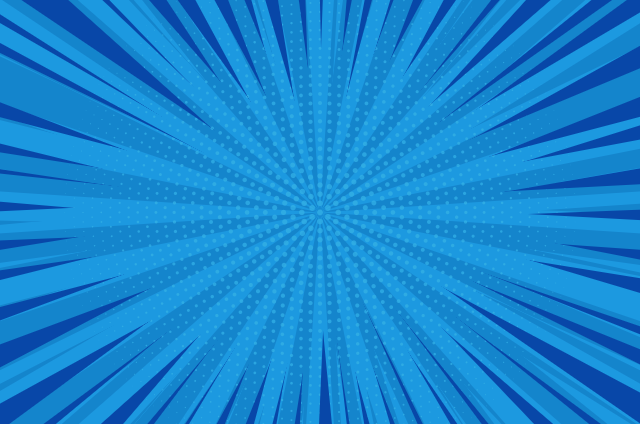
Reproduce this background procedurally as a Shadertoy shader.

```glsl
#define CENTER vec2(0.5, 0.499)
#define RAYS 24.0
#define SPIKES 56.0
#define SPIKE_OVAL vec2(0.46, 0.32)
#define SLIVERS 38.0
#define SLIVER_OVAL vec2(0.56, 0.38)
#define DOT_SPACING 0.0215
#define DOT_RADIUS 0.0068
#define DOT_REACH 0.63

const float TAU = 6.2831853;
const vec3 SHADE_BLUE = vec3(0.08, 0.52, 0.80);
const vec3 LIGHT_BLUE = vec3(0.11, 0.60, 0.88);
const vec3 DOT_BLUE   = vec3(0.18, 0.67, 0.89);
const vec3 DEEP_BLUE  = vec3(0.03, 0.28, 0.66);

float hash(float n) {
    return fract(sin(n * 12.9898 + 4.137) * 43758.55);
}

vec2 direction(float angle) {
    return vec2(cos(angle), sin(angle));
}

// Coverage of a shape from its inside distance, one pixel soft
float cover(float inside) {
    return clamp(inside * iResolution.y + 0.5, 0.0, 1.0);
}

// Alternating sunburst sectors
float rays(vec2 p) {
    float phase = fract(atan(p.y, p.x) * RAYS / TAU);
    float edge = abs(phase - 0.5) - 0.25;
    return cover(edge * TAU / RAYS * length(p));
}

// Wedges that start on an oval and widen outwards
float spikes(vec2 p, float count, vec2 oval, vec2 slopes, float seed) {
    float nearest = floor(atan(p.y, p.x) / TAU * count + 0.5);
    float mask = 0.0;
    for (float k = -1.0; k <= 1.0; k++) {
        float cell = nearest + k;
        float id = mod(cell + count, count) + seed;
        float jitter = 0.55 * (hash(id) - 0.5);
        vec2 axis = direction((cell + jitter) * TAU / count);
        float tip = mix(0.8, 1.28, hash(id + 71.3)) / length(axis / oval);
        float slope = mix(slopes.x, slopes.y, hash(id + 153.7));
        float along = dot(p, axis);
        float across = abs(axis.x * p.y - axis.y * p.x);
        mask = max(mask, cover((along - tip) * slope - across));
    }
    return mask;
}

// Concentric halftone dots that shrink with distance
float halftone(vec2 p) {
    float ring = floor(length(p) / DOT_SPACING + 0.5);
    float count = max(6.0 * ring, 1.0);
    float stagger = 0.5 * mod(ring, 2.0);
    float slot = floor(atan(p.y, p.x) / TAU * count + stagger + 0.5) - stagger;
    vec2 dotCenter = ring * DOT_SPACING * direction(slot * TAU / count);
    float fade = clamp(1.0 - length(dotCenter) / DOT_REACH, 0.0, 1.0);
    float radius = DOT_RADIUS * pow(fade, 0.75);
    return cover(radius - length(p - dotCenter)) * smoothstep(0.0, 0.08, fade);
}

void mainImage(out vec4 fragColor, in vec2 fragCoord) {
    vec2 p = (fragCoord - CENTER * iResolution.xy) / iResolution.y;

    // Sunburst with thin slivers of the opposite tone near the border
    float light = rays(p);
    float sliver = spikes(p, SLIVERS, SLIVER_OVAL, vec2(0.02, 0.06), 311.0);
    light = mix(light, 1.0 - light, sliver);
    vec3 color = mix(SHADE_BLUE, LIGHT_BLUE, light);

    // Dots, then the dark speed spikes over them
    color = mix(color, DOT_BLUE, halftone(p) * mix(0.85, 1.0, light));
    float spike = spikes(p, SPIKES, SPIKE_OVAL, vec2(0.02, 0.07), 17.0);
    color = mix(color, DEEP_BLUE, spike);

    fragColor = vec4(color, 1.0);
}
```
